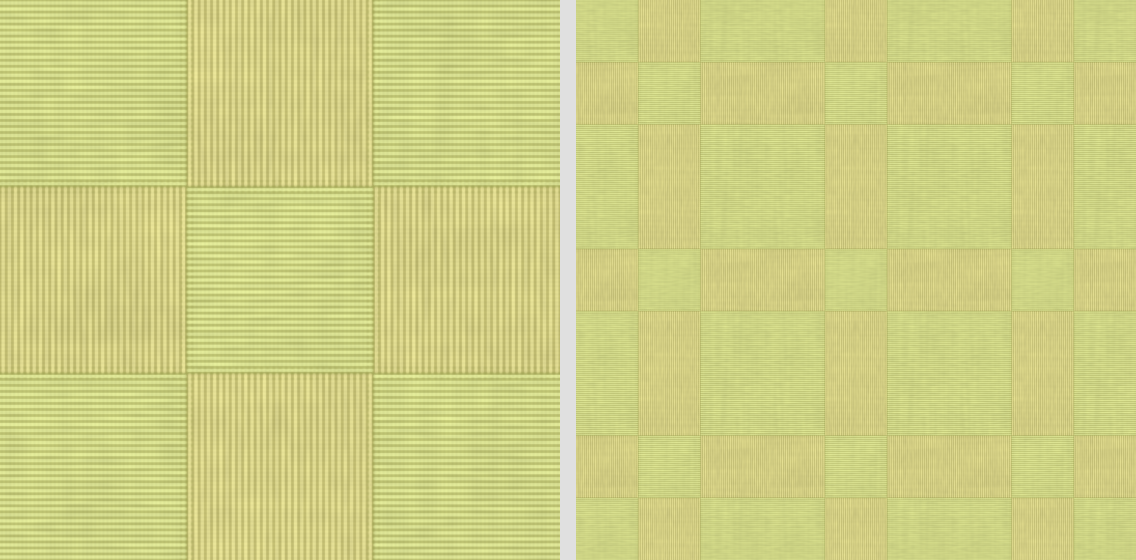
Left: one tile. Right: repeated 3 by 3.
Reproduce this pattern procedurally as a Shadertoy shader.

```glsl
// Woven mat of three by three ribbed panels, alternating green and straw, with stitched joins.

const float PANELS = 3.0;            // panels across and down
const float GREEN_RIBS = 31.0;       // horizontal ribs per green panel
const float STRAW_RIBS = 30.0;       // vertical ribs per straw panel
const float CROSS_THREADS = 46.0;    // faint threads per panel, across the ribs
const float CROSS_DEPTH = 0.012;
const float RIB_VARIATION = 0.035;   // tone change from rib to rib
const float STREAK_DEPTH = 0.045;    // fibre streaks along a rib
const float CLOUD_DEPTH = 0.025;     // broad fading
const float SEAM_HALF_WIDTH = 0.0026;
const float STITCH_OFFSET = 0.0095;  // stitch row beside each join
const vec3 GREEN_CREST = vec3(0.86, 0.89, 0.58);
const vec3 GREEN_GROOVE = vec3(0.73, 0.75, 0.44);
const vec3 STRAW_CREST = vec3(0.88, 0.86, 0.57);
const vec3 STRAW_GROOVE = vec3(0.75, 0.73, 0.44);
const vec3 SEAM_COLOR = vec3(0.66, 0.67, 0.36);
const float TAU = 6.2831853;

float hash(vec2 p) {
    vec3 q = fract(vec3(p.xyx) * 0.1031);
    q += dot(q, q.yzx + 33.33);
    return fract((q.x + q.y) * q.z);
}

float cornerSlope(vec2 corner, vec2 offset, vec2 period) {
    float angle = TAU * hash(mod(corner, period));
    return dot(vec2(cos(angle), sin(angle)), offset);
}

// Gradient noise that wraps after a whole period
float wrapNoise(vec2 p, vec2 period) {
    vec2 i = floor(p), f = fract(p);
    vec2 u = f * f * f * (f * (f * 6.0 - 15.0) + 10.0);
    vec2 e = vec2(1.0, 0.0);
    float low = mix(cornerSlope(i, f, period), cornerSlope(i + e.xy, f - e.xy, period), u.x);
    float high = mix(cornerSlope(i + e.yx, f - e.yx, period), cornerSlope(i + e.xx, f - e.xx, period), u.x);
    return mix(low, high, u.y);
}

// Ribs run along p.x and are stacked along p.y
vec3 ribbedPanel(vec2 p, float ribsPerPanel, vec3 groove, vec3 crest, float pixel) {
    float ribs = ribsPerPanel * PANELS;
    float row = p.y * ribs;
    float height = 0.5 - 0.5 * cos(TAU * row);
    float light = smoothstep(0.02, 0.85, height);
    light = mix(light, 0.6, smoothstep(0.35, 0.8, ribs * pixel));

    // Rib tone, fibre streaks and cross threads
    float tone = RIB_VARIATION * (hash(vec2(floor(row), ribs)) - 0.5) * height;
    vec2 streakPeriod = vec2(18.0, ribs);
    tone += STREAK_DEPTH * wrapNoise(p * streakPeriod, streakPeriod);
    float threads = CROSS_THREADS * PANELS;
    float threadFade = 1.0 - smoothstep(0.35, 0.8, threads * pixel);
    tone += CROSS_DEPTH * cos(TAU * p.x * threads) * threadFade;
    vec2 bandPeriod = vec2(48.0, 3.0);
    tone += STREAK_DEPTH * 0.6 * wrapNoise(p * bandPeriod, bandPeriod);
    return mix(groove, crest, light) * (1.0 + tone);
}

void mainImage(out vec4 fragColor, in vec2 fragCoord) {
    vec2 uv = fragCoord / iResolution.xy;
    float pixel = 1.0 / min(iResolution.x, iResolution.y);

    // Smooth checker: like panels meet across the outer edges
    vec2 fromJoin = abs(uv - 0.5) - 0.5 / PANELS;
    vec2 middle = 1.0 - smoothstep(-pixel, pixel, fromJoin);
    float straw = middle.x + middle.y - 2.0 * middle.x * middle.y;

    vec3 green = ribbedPanel(uv, GREEN_RIBS, GREEN_GROOVE, GREEN_CREST, pixel);
    vec3 reed = ribbedPanel(uv.yx, STRAW_RIBS, STRAW_GROOVE, STRAW_CREST, pixel);
    vec3 color = mix(green, reed, straw);

    // Joins: x holds vertical joins, y holds horizontal ones
    vec2 ribCount = PANELS * vec2(GREEN_RIBS, STRAW_RIBS);
    vec2 teeth = 0.5 + 0.5 * cos(TAU * uv.yx * ribCount);
    vec2 join = 1.0 - smoothstep(0.0, SEAM_HALF_WIDTH + pixel, abs(fromJoin));
    vec2 dark = join * (0.4 + 0.6 * teeth);

    // Fainter stitch row beside each join
    vec2 beside = abs(abs(fromJoin) - STITCH_OFFSET);
    vec2 stitch = 1.0 - smoothstep(0.0, SEAM_HALF_WIDTH + pixel, beside);
    dark = max(dark, stitch * teeth * 0.35);
    color = mix(color, SEAM_COLOR, max(dark.x, dark.y));

    // Broad fading over the whole mat
    color *= 1.0 + CLOUD_DEPTH * wrapNoise(uv * 6.0, vec2(6.0));
    fragColor = vec4(clamp(color, 0.0, 1.0), 1.0);
}
```
